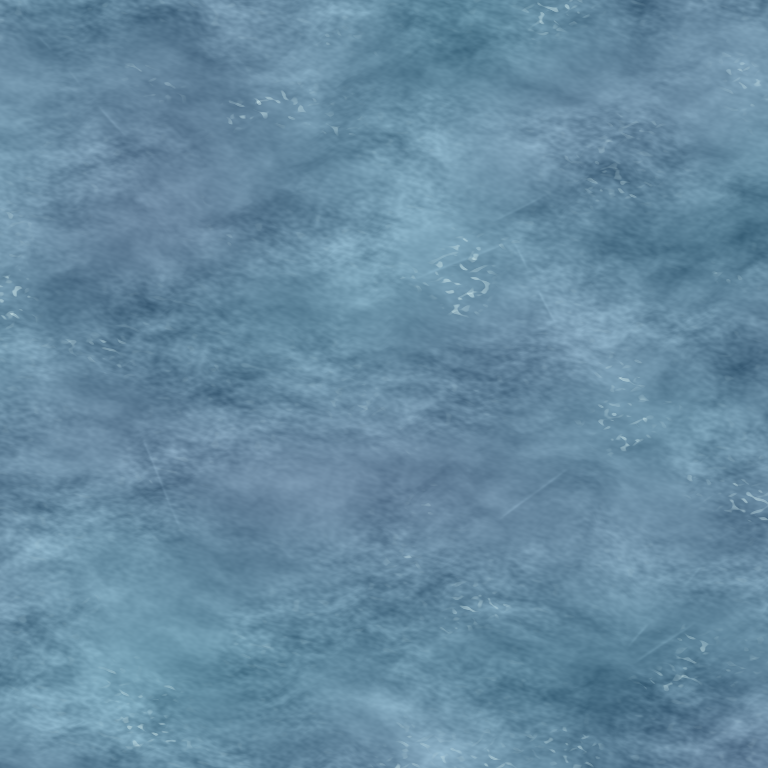
A WebGL 1 fragment shader for this texture:

```glsl
precision highp float;

uniform vec2 u_resolution;

const vec3 BASE_BLUE = vec3(0.395, 0.535, 0.626);
const vec3 TONE_TINT = vec3(1.0, 1.02, 0.98);
const vec3 TEAL_SHIFT = vec3(-0.03, 0.02, 0.005);
const vec3 FROST = vec3(0.76, 0.86, 0.88);
const int SCRATCH_COUNT = 9;

vec2 hash2(vec2 p) {
  vec3 q = fract(p.xyx * vec3(0.1031, 0.1030, 0.0973));
  q += dot(q, q.yzx + 33.33);
  return fract((q.xx + q.yz) * q.zy);
}

vec2 gradient(vec2 cell) {
  float angle = 6.2832 * hash2(cell).x;
  return vec2(cos(angle), sin(angle));
}

float gradientNoise(vec2 p) {
  vec2 i = floor(p);
  vec2 f = p - i;
  vec2 u = f * f * f * (f * (f * 6.0 - 15.0) + 10.0);
  vec2 e = vec2(1.0, 0.0);
  float a = dot(gradient(i), f);
  float b = dot(gradient(i + e.xy), f - e.xy);
  float c = dot(gradient(i + e.yx), f - e.yx);
  float d = dot(gradient(i + e.xx), f - e.xx);
  return mix(mix(a, b, u.x), mix(c, d, u.x), u.y);
}

float fbm(vec2 p) {
  float sum = 0.0;
  float amplitude = 0.5;
  for (int i = 0; i < 5; i++) {
    sum += amplitude * gradientNoise(p);
    p = mat2(1.92, 0.44, -0.44, 1.92) * p + 17.3;
    amplitude *= 0.5;
  }
  return sum;
}

vec2 rotate(vec2 p, float angle) {
  float c = cos(angle);
  float s = sin(angle);
  return vec2(c * p.x - s * p.y, s * p.x + c * p.y);
}

// Bright specks that appear only inside a cluster mask
float flecks(vec2 p, float cluster, float threshold) {
  return cluster * smoothstep(threshold, threshold + 0.22, gradientNoise(p));
}

// Signed tone of a thin line: pale core with soft shade along one side
float scratch(vec2 p, vec2 center, float angle, float halfLength) {
  vec2 q = rotate(p - center, -angle);
  q.y += 0.012 * sin(q.x * 14.0);
  float ends = 1.0 - smoothstep(halfLength * 0.6, halfLength, abs(q.x));
  float core = exp(-q.y * q.y / 0.000004);
  float shade = smoothstep(-0.05, 0.0, q.y) * (1.0 - smoothstep(0.0, 0.003, q.y));
  return ends * (core - 0.3 * shade);
}

float scratches(vec2 p) {
  float sum = 0.0;
  for (int i = 0; i < SCRATCH_COUNT; i++) {
    vec2 seed = vec2(float(i) * 3.0 + 5.0, 41.0);
    vec2 center = 0.1 + 0.8 * hash2(seed);
    vec2 shape = hash2(seed + 71.0);
    float side = shape.x < 0.65 ? -1.0 : 1.0;
    float angle = side * mix(0.5, 1.05, fract(shape.x * 7.0));
    sum += scratch(p, center, angle, mix(0.05, 0.12, shape.y));
  }
  return sum;
}

void main() {
  vec2 uv = gl_FragCoord.xy / min(u_resolution.x, u_resolution.y);

  // Warped layers from broad haze to fine brushed grain
  vec2 warp = vec2(fbm(uv * 4.0 + 3.7), fbm(uv * 4.0 + 29.1));
  vec2 p = uv + 0.09 * warp;
  float haze = fbm(p * vec2(2.3, 4.0) + 8.2);
  float patches = fbm(p * vec2(5.0, 10.0) + 51.6);
  float streaks = fbm(rotate(p, 0.2) * vec2(15.0, 40.0) + 13.4);
  float crossStreaks = fbm(rotate(p, -0.3) * vec2(18.0, 48.0) + 77.9);
  float grain = gradientNoise(rotate(uv, 0.25) * vec2(100.0, 190.0));
  float rough = smoothstep(-0.2, 0.2, fbm(uv * vec2(4.0, 6.0) + 91.3));

  float tone = 0.24 * haze + 0.20 * patches;
  tone += mix(0.09, 0.20, rough) * (streaks + 0.7 * crossStreaks);
  tone += mix(0.03, 0.08, rough) * grain;

  // Faint lines, broken up along their length
  float wear = smoothstep(-0.25, 0.2, gradientNoise(uv * 22.0 + 6.1));
  tone += 0.065 * wear * scratches(uv);

  vec3 color = BASE_BLUE + TONE_TINT * tone;
  color += TEAL_SHIFT * gradientNoise(uv * vec2(2.5, 4.0) + 63.0);

  // Frosty specks gathered in a few clusters
  float cluster = smoothstep(0.10, 0.30, fbm(p * vec2(5.0, 7.0) + 37.5));
  float frost = flecks(rotate(uv, 0.35) * vec2(75.0, 140.0), cluster, 0.22);
  frost += 0.6 * flecks(rotate(uv, -0.4) * vec2(60.0, 125.0) + 9.0, cluster, 0.26);
  frost += 0.2 * flecks(rotate(uv, 0.2) * vec2(55.0, 110.0) + 24.0, rough, 0.3);
  color = mix(color, FROST, clamp(0.6 * frost, 0.0, 0.8));

  gl_FragColor = vec4(color, 1.0);
}
```
